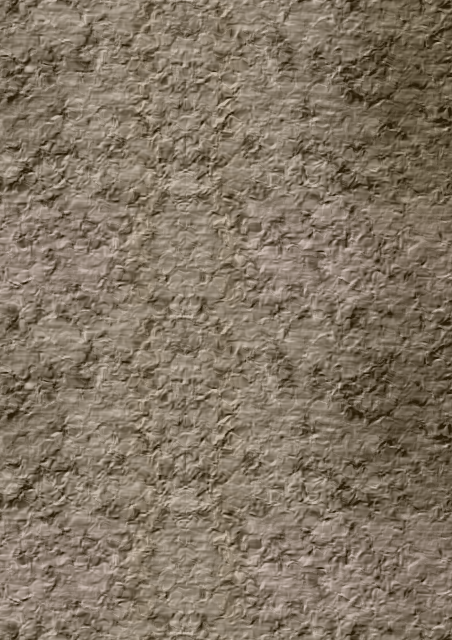
Write a WebGL 2 fragment shader that draws this texture.

```glsl
#version 300 es
precision highp float;
// Weathered bark: small crumbling flakes over straight horizontal fibres.
// Tileable noise builds a relief that is mirrored sideways and repeated upward;
// its slope gives the light, and broad gradients give the darker flanks.
uniform vec2 u_resolution;
out vec4 outColor;

const float TAU = 6.2831853;
const float TILE = 0.495;        // height of one repeat
const float AXIS = 0.41;         // mirror line, as a share of the width
const vec3 SHADOW = vec3(0.23, 0.18, 0.10);
const vec3 PALE = vec3(0.69, 0.64, 0.58);

float hash(vec2 c) {
    return fract(sin(dot(c, vec2(127.1, 311.7))) * 43758.5);
}

// Value noise with freq cells per tile, seamless in y
float noise(vec2 t, vec2 freq) {
    vec2 g = t * freq;
    vec2 c = floor(g);
    vec2 f = fract(g);
    f = f * f * (3.0 - 2.0 * f);
    float y0 = mod(c.y, freq.y);
    float y1 = mod(c.y + 1.0, freq.y);
    float low = mix(hash(vec2(c.x, y0)), hash(vec2(c.x + 1.0, y0)), f.x);
    float high = mix(hash(vec2(c.x, y1)), hash(vec2(c.x + 1.0, y1)), f.x);
    return mix(low, high, f.y);
}

float fbm(vec2 t, vec2 freq, int octaves, float gain) {
    float sum = 0.0, amp = 1.0, total = 0.0;
    for (int i = 0; i < octaves; i++) {
        sum += amp * noise(t + float(i) * 0.37, freq);
        total += amp;
        amp *= gain;
        freq *= 2.0;
    }
    return sum / total;
}

// Mirrored and repeated tile coordinates with ragged small-scale bending
vec2 barkSpace(vec2 p, float axis) {
    vec2 s = p / TILE;
    vec2 bend = vec2(noise(s, vec2(37.0, 35.0)), noise(s + 5.3, vec2(35.0, 39.0)));
    return vec2(abs(p.x - axis) / TILE, s.y) + 0.016 * (bend - 0.5);
}

float lumps(vec2 t) {
    return fbm(t + 1.9, vec2(25.0, 28.0), 3, 0.8);
}

// Long thin horizontal strands
float fibres(vec2 s) {
    return fbm(s + 4.1, vec2(15.0, 90.0), 2, 0.8);
}

// Height: grainy lumps and sharp-edged flakes
float relief(vec2 t) {
    float flakes = smoothstep(0.47, 0.53, fbm(t + 7.1, vec2(19.0, 23.0), 4, 0.66));
    return lumps(t) + 0.10 * flakes;
}

// Broad brightness: dark lobes on both flanks and a dark right-hand strip
float broadTone(vec2 uv, float lobe) {
    float flank = smoothstep(0.14, 0.42, abs(uv.x - AXIS));
    float strip = smoothstep(0.70, 0.86, uv.x);
    float lift = 0.10 * smoothstep(0.2, 0.0, uv.y);
    return 0.70 - flank * (0.08 + 0.11 * lobe) - strip * (0.20 - lift);
}

void main() {
    vec2 uv = gl_FragCoord.xy / u_resolution;
    vec2 p = gl_FragCoord.xy / u_resolution.y;
    float axis = AXIS * u_resolution.x / u_resolution.y;
    float lobe = cos(TAU * (0.85 - uv.y) / TILE);

    // Relief and its slope towards the light
    vec2 t = barkSpace(p, axis);
    vec2 toLight = vec2(-0.0018, 0.0023);
    float slope = relief(t) - relief(barkSpace(p + toLight, axis));

    // Crumbly patches, strongest in two columns beside the axis
    float side = (abs(uv.x - AXIS) - 0.09) / 0.05;
    float column = exp(-side * side);
    float patches = fbm(t + 3.7, vec2(13.0, 19.0), 3, 0.65);
    float crumble = smoothstep(0.33, 0.60, patches + 0.05 * column);

    // Light, cavities, fibres and pale scuffs
    float height = lumps(t);
    float strands = fibres(p / TILE);
    float tone = broadTone(uv, lobe);
    tone += slope * mix(1.1, 2.4, crumble);
    tone += (height - 0.5) * mix(0.3, 0.65, crumble) - 0.08 * (crumble - 0.5);
    tone -= 0.18 * crumble * smoothstep(0.46, 0.32, height);
    tone += (strands - 0.5) * mix(0.62, 0.26, crumble);
    tone += 0.22 * smoothstep(0.66, 0.80, fbm(t + 2.3, vec2(19.0, 40.0), 2, 0.6));
    tone = clamp(tone, -0.15, 1.2);

    // Rosy light bands, mossy dark strip and ochre crumbs
    vec3 color = mix(SHADOW, PALE, tone);
    float rosy = smoothstep(0.1, 1.0, -lobe) * smoothstep(0.08, 0.2, abs(uv.x - AXIS));
    float moss = smoothstep(0.74, 0.9, uv.x) * smoothstep(0.45, 0.75, uv.y);
    color *= mix(vec3(1.0), vec3(1.01, 0.99, 1.02), rosy);
    color *= mix(vec3(1.0), vec3(0.98, 0.98, 0.93), moss);
    color *= mix(vec3(1.0), vec3(1.01, 1.0, 0.97), crumble * column);
    outColor = vec4(clamp(color, 0.0, 1.0), 1.0);
}
```
